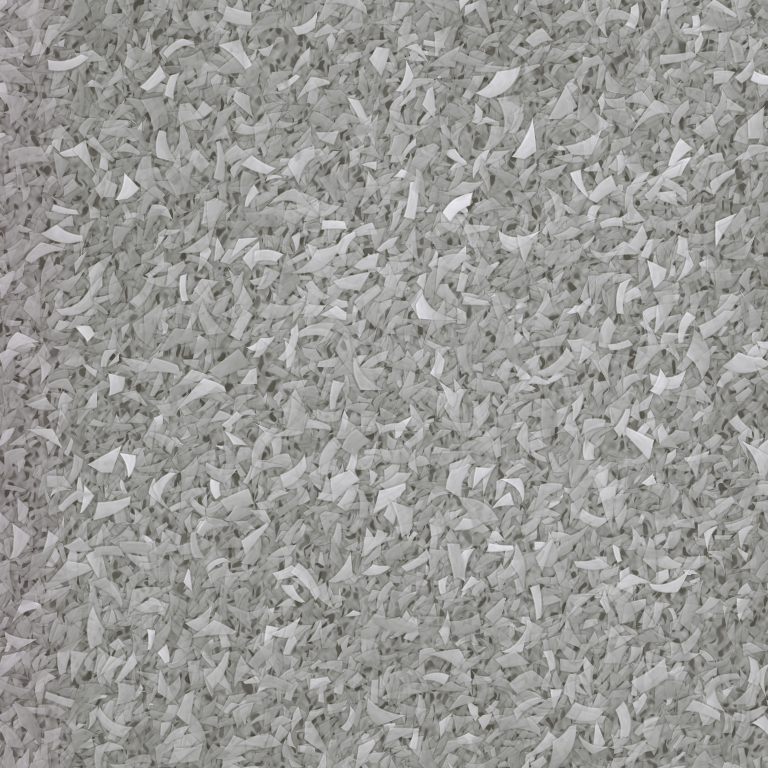
Write a Shadertoy shader that draws this texture.

```glsl
// Pale translucent flakes scattered in clusters over a porous, greenish grey knit.

vec3 hash3(vec2 p) {
    vec3 q = fract(vec3(p.xyx) * vec3(.1031, .1030, .0973));
    q += dot(q, q.yxz + 33.33);
    return fract((q.xxy + q.yzz) * q.zyx);
}

float noise(vec2 p) {
    vec2 cell = floor(p), f = fract(p);
    f = f * f * (3. - 2. * f);
    float low = mix(hash3(cell).x, hash3(cell + vec2(1, 0)).x, f.x);
    float high = mix(hash3(cell + vec2(0, 1)).x, hash3(cell + vec2(1, 1)).x, f.x);
    return mix(low, high, f.y);
}

// Turns the frame so that its x axis points along the angle
mat2 frame(float angle) {
    float c = cos(angle), s = sin(angle);
    return mat2(c, -s, s, c);
}

// Knit ground: fine strands pierced by small slanted holes
float knit(vec2 uv) {
    vec2 warp = vec2(noise(uv * 95.), noise(uv * 95. + 40.)) - .5;
    float strands = noise(frame(.9) * uv * vec2(120., 210.));
    float fibres = noise(frame(-.8) * uv * vec2(130., 250.));
    float tone = .46 + .13 * strands + .10 * fibres;

    vec2 p = uv * vec2(76., 62.) + warp * .9;
    float hole = 0.;
    for (int y = -1; y <= 1; y++)
    for (int x = -1; x <= 1; x++) {
        vec2 cell = floor(p) + vec2(x, y);
        vec3 h = hash3(cell + 311.);
        vec2 q = frame(h.z * 1.2 - .9) * (p - cell - .15 - .7 * h.xy);
        float radius = .12 + .28 * fract(h.z * 7.3);
        float d = length(q * vec2(1.25, .8)) - radius;
        hole = max(hole, (1. - smoothstep(-.14, .12, d)) * (.5 + .5 * h.x));
    }
    return mix(tone, .29, hole * .9);
}

// Lays one sheet of angular flakes over the tone below; level runs from 0 to 1
float flakes(float tone, vec2 uv, float level) {
    float scale = mix(46., 23., level);
    float turn = level * 5.3;
    vec2 p = frame(turn) * uv * scale + level * 17.;
    float soft = scale * max(.0013, .8 / iResolution.y);
    float density = .24 + .58 * noise(uv * 7. + level * 31.);

    for (int y = -1; y <= 1; y++)
    for (int x = -1; x <= 1; x++) {
        vec2 cell = floor(p) + vec2(x, y);
        vec3 place = hash3(cell + level * 570.);
        if (place.z > density) continue;
        vec3 form = hash3(cell + level * 570. + 91.);
        vec3 cut = hash3(cell + level * 570. + 183.) - .5;
        vec3 look = hash3(cell + level * 570. + 277.);

        // Mostly rising to the right, with a broad spread
        float angle = .72 + (form.x + look.z - 1.) * 1.7;
        vec2 q = frame(angle - turn) * (p - cell - .15 - .7 * place.xy);
        q.y += cut.z * 1.1 * q.x * q.x;

        // Tapered blade with both ends cut askew
        float halfLength = mix(.28, .58, form.y);
        float halfWidth = mix(.11, .27, form.z * form.z);
        float side = abs(q.y) + cut.x * .65 * q.x - halfWidth;
        float ends = max(q.x + cut.y * 2.2 * q.y, -q.x + cut.x * 2.4 * q.y) - halfLength;
        float d = max(side, ends);

        // Thin contact shadow, then the sheen across the flake
        tone *= 1. - .10 * (1. - smoothstep(0., .11, d)) * smoothstep(-.05, .02, d);
        float shade = mix(.55, .73, look.x) + .05 * level;
        shade += .10 * pow(look.y, 5.) + .09 * q.x * (look.z - .3) + .13 * q.y;
        shade += .05 * (noise(q * vec2(4., 13.) + cell * 9.) - .5);
        shade += .05 * smoothstep(-.07, -.01, d) * step(0., q.y);
        float cover = 1. - smoothstep(-soft, soft, d);
        tone = mix(tone, shade, cover * mix(.55, .95, look.y));
    }
    return tone;
}

void mainImage(out vec4 fragColor, in vec2 fragCoord) {
    vec2 uv = fragCoord / iResolution.y;
    vec2 centred = fragCoord / iResolution.xy - .5;

    float tone = knit(uv);
    for (int i = 0; i < 7; i++) tone = flakes(tone, uv, float(i) / 6.);

    // Uneven daylight, a little dimmer to the left and in the corners
    tone *= 1.02 + .05 * centred.x - .14 * dot(centred, centred);
    tone += .04 * (noise(uv * vec2(6., 3.) + 5.) - .5);

    // Dark tones lean olive, bright ones cool
    float blue = tone - .04 + .12 * (tone - .36);
    vec3 colour = vec3(tone, tone - .01 * smoothstep(.55, .4, tone), blue);
    colour += vec3(.012, -.008, .008) * smoothstep(-.38, -.5, centred.x);
    fragColor = vec4(clamp(colour, 0., 1.), 1.);
}
```
